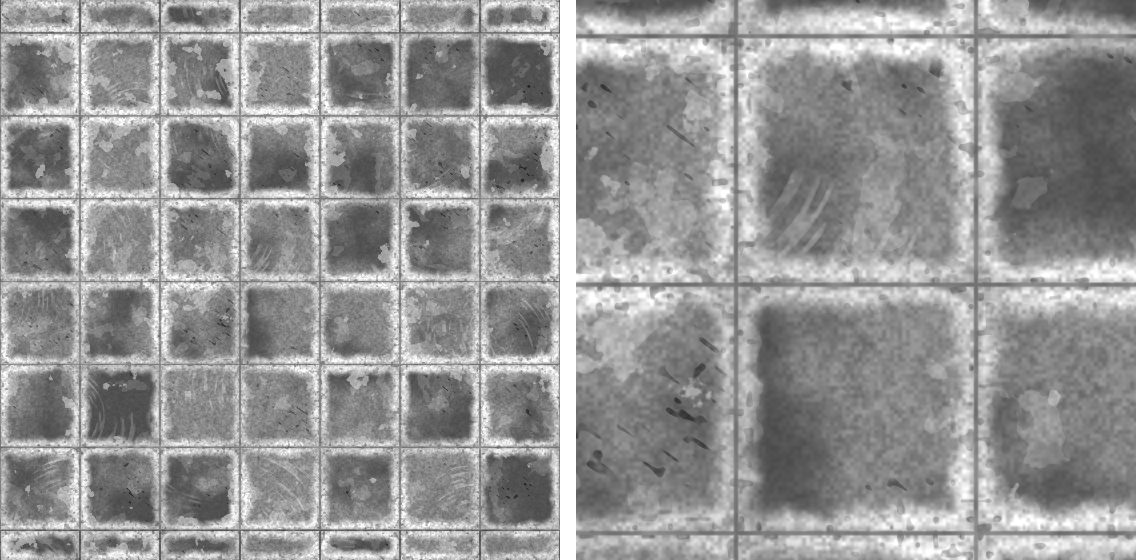
Left, the full canvas; right, a detail of the centre.
A three.js fragment shader for this texture:

```glsl
// Weathered grey square tiles with pale, dusty borders and thin seams
varying vec2 vUv;

float hash(vec2 p) {
  return fract(sin(dot(p, vec2(12.9898, 78.233))) * 43758.5453);
}

float noise(vec2 p) {
  vec2 i = floor(p), f = fract(p);
  f = f * f * (3.0 - 2.0 * f);
  return mix(mix(hash(i), hash(i + vec2(1.0, 0.0)), f.x),
             mix(hash(i + vec2(0.0, 1.0)), hash(i + 1.0), f.x), f.y);
}

float fbm(vec2 p) {
  float sum = 0.0, amp = 0.5;
  for (int i = 0; i < 5; i++) {
    sum += amp * noise(p);
    p = mat2(1.6, 1.2, -1.2, 1.6) * p + 7.3;
    amp *= 0.5;
  }
  return sum / 0.97;
}

void main() {
  // Seven columns; six full rows between two cropped ones
  vec2 pitch = vec2(1.0 / 7.0, 0.1479);
  vec2 grid = (vUv - vec2(0.0, 0.0535)) / pitch;
  vec2 id = floor(grid);
  vec2 low = max(id * pitch + vec2(0.0, 0.0535), 0.0);
  vec2 high = min((id + 1.0) * pitch + vec2(0.0, 0.0535), 1.0);
  vec2 local = vUv - 0.5 * (low + high);
  vec2 seed = vec2(hash(id + 3.1), hash(id + 8.7)) * 40.0;

  // Inward distance from the rounded tile border
  vec2 q = abs(local) - 0.5 * (high - low) + 0.022;
  float inset = 0.022 - length(max(q, 0.0)) - min(max(q.x, q.y), 0.0);

  // Cloudy face, lighter towards the middle columns
  float tone = hash(id + 21.4) + 0.35 * exp(-pow((id.x - 3.2) / 1.8, 2.0));
  float cloud = fbm(vUv * 13.0 + seed);
  float haze = smoothstep(0.3, 0.78, cloud + 0.42 * tone - 0.2);
  float shade = mix(0.315, 0.535, haze);

  // Flakes and smeared stains
  float stain = fbm(vUv * 30.0 + seed.yx + 1.5 * cloud);
  shade += 0.09 * smoothstep(0.62, 0.66, stain);
  shade -= 0.04 * smoothstep(0.36, 0.3, stain) * haze;

  // Curved scuffs swept around a point outside each tile
  vec2 sweep = local + 0.11 * vec2(cos(seed.x), sin(seed.x));
  float streak = noise(vec2(length(sweep) * 260.0, atan(sweep.y, sweep.x) * 4.0) + seed);
  float scuffed = smoothstep(0.5, 0.65, fbm(vUv * 17.0 + seed + 31.0));
  shade += 0.13 * smoothstep(0.5, 0.85, streak) * scuffed * step(0.45, hash(id + 5.9));

  // Small dark nicks
  vec2 slant = mat2(0.8, 0.6, -0.6, 0.8) * vUv;
  float nick = smoothstep(0.8, 0.9, noise(slant * vec2(110.0, 240.0) + seed));
  shade -= 0.17 * nick * smoothstep(0.57, 0.66, fbm(vUv * 15.0 + seed + 63.0));

  // Glowing worn border, uneven in width and strength
  float wear = fbm(vUv * 9.0 + 4.0);
  float fray = inset + 0.014 * (fbm(vUv * 55.0) - 0.5) - 0.016 * (wear - 0.5);
  float border = smoothstep(0.022, 0.005, fray) * mix(0.72, 1.0, smoothstep(0.3, 0.6, wear));
  float dust = 0.92 - 0.16 * smoothstep(0.006, 0.001, inset);
  shade = mix(shade, dust, border);

  // Ragged chips creeping in from the edges
  float chip = fbm(vUv * 42.0 + 17.0) + 0.5 * (wear - 0.5) - 4.5 * max(inset, 0.0);
  shade = mix(shade, max(shade, 0.74), 0.75 * smoothstep(0.54, 0.6, chip));

  // Fine grain and pits, strongest on pale areas
  float grain = 0.6 * noise(vUv * 420.0) + 0.4 * noise(vUv * 230.0 + 9.0) - 0.5;
  shade += grain * (0.07 + 0.14 * haze + 0.24 * border);
  shade -= 0.2 * border * smoothstep(0.72, 0.85, noise(vUv * 190.0 + 51.0));

  // Thin seams, darker in the cropped rows
  vec2 gap = abs(fract(grid + 0.5) - 0.5) * pitch;
  float seam = smoothstep(0.002, 0.0005, min(gap.x, gap.y));
  float cropped = step(id.y, -0.5) + step(5.5, id.y);
  float seamShade = 0.46 - 0.18 * cropped + 0.2 * (noise(vUv * 90.0) - 0.5);
  shade = mix(shade, seamShade, 0.85 * seam);

  gl_FragColor = vec4(vec3(clamp(shade, 0.0, 1.0)), 1.0);
}
```
